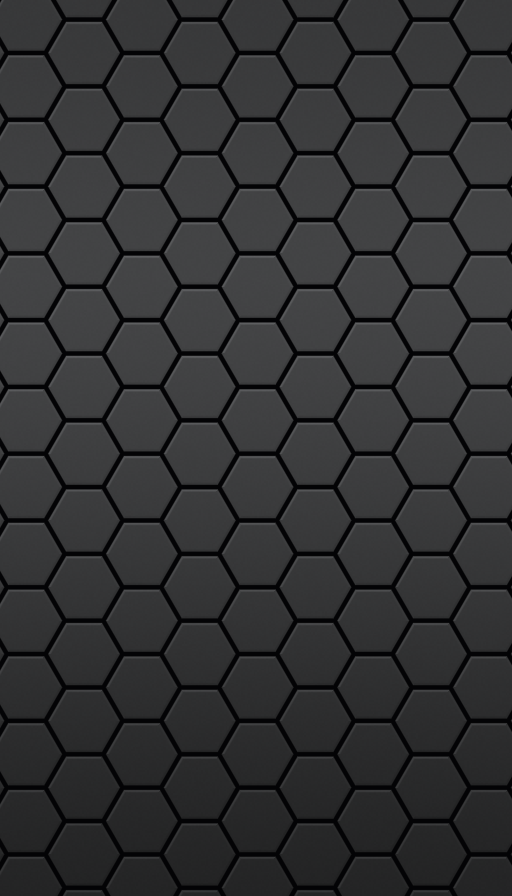
Reproduce this pattern procedurally as a Shadertoy shader.

```glsl
// Dark hexagonal plates separated by black grooves, lit softly from the upper left.
// Two offset rectangular lattices give the nearest plate; the distance to its
// edge shapes the groove and bevel, over a broad vertical light gradient.

const float PITCH = 0.07454;               // plate height / canvas height
const vec2 ANCHOR = vec2(0.0938, 0.9409);  // centre of one plate
const vec2 LATTICE = vec2(1.7320508, 1.0);
const vec2 SLANT = vec2(0.8660254, 0.5);   // normal of a sloping side
const vec2 LIGHT = vec2(-0.35, 0.94);
const float GROOVE = 0.034;                // half width, in plate heights
const vec3 GROOVE_COLOR = vec3(0.012, 0.012, 0.018);

float hash(vec2 p) {
    vec3 q = fract(vec3(p.xyx) * 0.1031);
    q += dot(q, q.yzx + 33.33);
    return fract((q.x + q.y) * q.z);
}

// Offset from the centre of the nearest plate.
vec2 hexOffset(vec2 p) {
    vec2 a = mod(p + 0.5 * LATTICE, LATTICE) - 0.5 * LATTICE;
    vec2 b = mod(p, LATTICE) - 0.5 * LATTICE;
    return dot(a, a) < dot(b, b) ? a : b;
}

// Distance to the cell border in x, outward normal of that side in yz.
vec3 hexEdge(vec2 p) {
    vec2 q = abs(p);
    vec2 side = vec2(p.x < 0.0 ? -1.0 : 1.0, p.y < 0.0 ? -1.0 : 1.0);
    float slope = dot(q, SLANT);
    vec2 normal = q.y > slope ? vec2(0.0, 1.0) : SLANT;
    return vec3(0.5 - max(q.y, slope), normal * side);
}

// Plate brightness at height y: brightest about two thirds of the way up.
float backdrop(float y) {
    float rise = mix(0.138, 0.266, smoothstep(-0.08, 0.70, y));
    return rise - 0.050 * smoothstep(0.68, 1.04, y);
}

// Thin bright line along lit sides and a faint dark one along the others.
float bevel(float dist, float facing, float pixel) {
    float width = max(0.016, 0.6 * pixel);
    float line = 1.0 - smoothstep(0.0, 2.0 * width, abs(dist - GROOVE - width));
    return line * (0.105 * max(facing, 0.0) - 0.025 * max(-facing, 0.0));
}

void mainImage(out vec4 fragColor, in vec2 fragCoord) {
    vec2 uv = fragCoord / iResolution.y;
    float pixel = 1.0 / (iResolution.y * PITCH);

    vec2 local = hexOffset((uv - ANCHOR) / PITCH);
    vec3 edge = hexEdge(local);

    // Plate: broad light, slight local slope, bevel and fine grain.
    float base = backdrop(uv.y);
    float shade = base + 0.008 * local.y;
    shade += bevel(edge.x, dot(edge.yz, LIGHT), pixel) * (0.4 + 2.4 * base);
    shade += 0.006 * (hash(floor(uv * 512.0)) - 0.5);
    vec3 plate = shade * vec3(0.99, 1.0, 1.02);

    // Groove: smooth black seam between plates.
    float soft = max(0.65 * pixel, 0.012);
    float cover = smoothstep(GROOVE - soft, GROOVE + soft, edge.x);
    fragColor = vec4(mix(GROOVE_COLOR, plate, cover), 1.0);
}
```
